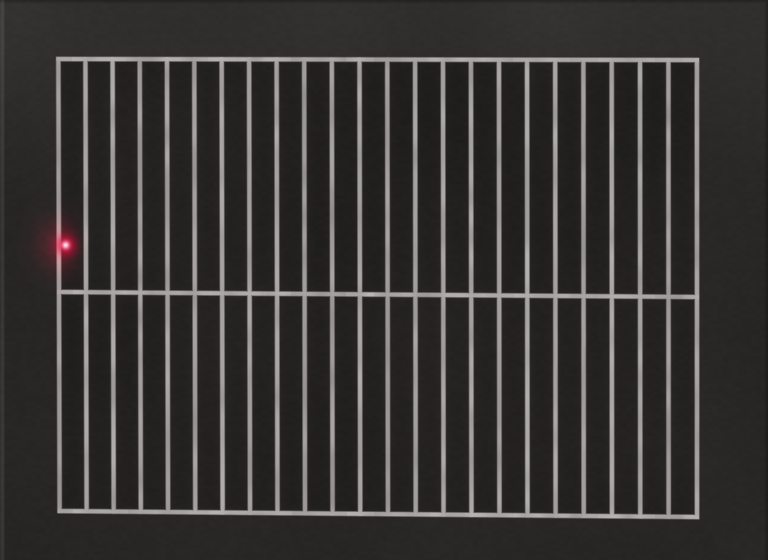
A WebGL 1 fragment shader for this pattern:

```glsl
precision highp float;
// A pale wire grid of 23 columns by 2 rows on a worn black board, with a red
// light spot at its left side. Posts follow a quadratic spacing, rails tilt a
// little, and value noise gives the board and the wire their uneven tone.
uniform vec2 u_resolution;

float hash(vec2 p) {
  return fract(sin(dot(p, vec2(127.1, 311.7))) * 43758.5453);
}

float noise(vec2 p) {
  vec2 i = floor(p), f = fract(p);
  f = f * f * (3.0 - 2.0 * f);
  return mix(mix(hash(i), hash(i + vec2(1.0, 0.0)), f.x),
             mix(hash(i + vec2(0.0, 1.0)), hash(i + vec2(1.0, 1.0)), f.x), f.y);
}

// Post position for t in 0..1; the gaps widen slightly to the right.
float postX(float t) {
  return 0.0768 + t * (0.8086 + 0.0221 * t);
}

// Inverse of postX.
float postT(float x) {
  return (sqrt(0.6538 + 0.0884 * max(x - 0.0768, -1.0)) - 0.8086) / 0.0442;
}

// Soft wire coverage at distance d from its centre line.
float wire(float d) {
  float pixel = 0.5 / u_resolution.x;
  return 1.0 - smoothstep(0.0022 - pixel, 0.0038 + pixel, d);
}

// Box mask with soft sides.
float within(float x, float lo, float hi) {
  return smoothstep(lo - 0.001, lo + 0.001, x)
       * (1.0 - smoothstep(hi - 0.001, hi + 0.001, x));
}

void main() {
  // Canvas width is one unit.
  vec2 p = gl_FragCoord.xy / u_resolution.x;
  float height = u_resolution.y / u_resolution.x;

  // Straighten the slight lean of the left posts.
  float x = p.x + (p.y - 0.36) * 0.003 * clamp(1.0 - p.x, 0.0, 1.0);
  float along = x - 0.0768;
  float bottom = 0.0638 - 0.0094 * along;
  float middle = 0.3490 - 0.0079 * along;
  float top = 0.6523 - 0.0016 * along;

  // Board: lighter border, darker cells, broad stains and fine grain.
  float inside = within(x, postX(0.0), postX(1.0)) * within(p.y, bottom, top);
  float stain = noise(p * 7.0) - 0.5;
  float grain = noise(p * vec2(160.0, 220.0)) - 0.5;
  float border = 0.155 + 0.035 * smoothstep(0.45, 0.73, p.y);
  float tone = mix(border, 0.126, inside) + 0.022 * stain + 0.012 * grain;
  vec3 color = tone * vec3(1.03, 1.0, 0.97);

  // Worn rim of the board.
  float rim = 1.0 - smoothstep(0.001, 0.004, abs(p.x - 0.003));
  color += 0.07 * rim;
  color *= 0.75 + 0.25 * smoothstep(0.0, 0.006, min(height - p.y, 1.0 - p.x));

  // Posts and the three rails.
  float post = clamp(floor(postT(x) * 23.0 + 0.5), 0.0, 23.0);
  float postDist = abs(x - postX(post / 23.0));
  float railDist = min(abs(p.y - middle), min(abs(p.y - top), abs(p.y - bottom)));
  float posts = wire(postDist) * within(p.y, bottom - 0.003, top + 0.003);
  float rails = wire(railDist) * within(x, postX(0.0) - 0.003, postX(1.0) + 0.003);

  // Faint haze beside the wire, then the wire with uneven brightness.
  float haze = exp(-min(postDist, railDist) * 230.0) * inside;
  color += 0.035 * haze;
  float wear = 0.05 * (hash(vec2(post, 3.0)) - 0.5)
             + 0.09 * (noise(p * vec2(60.0, 38.0)) - 0.5);
  vec3 wireColor = vec3(0.64, 0.625, 0.62) + wear + 0.03 * rails;
  color = mix(color, wireColor, max(posts, rails));

  // Red light: wide dim glow, saturated halo, near-white core.
  vec2 spot = p - vec2(0.0855, 0.410);
  float r = length(spot);
  float glow = exp(-r * r * 900.0) * (1.0 - smoothstep(-0.01, 0.035, spot.x));
  float halo = exp(-r * r * 7000.0);
  color += vec3(0.24, 0.0, 0.04) * glow;
  color = mix(color, vec3(0.90, 0.02, 0.22), 0.9 * halo);
  color = mix(color, vec3(1.0, 0.86, 0.93), exp(-r * r * 40000.0));

  gl_FragColor = vec4(clamp(color, 0.0, 1.0), 1.0);
}
```
